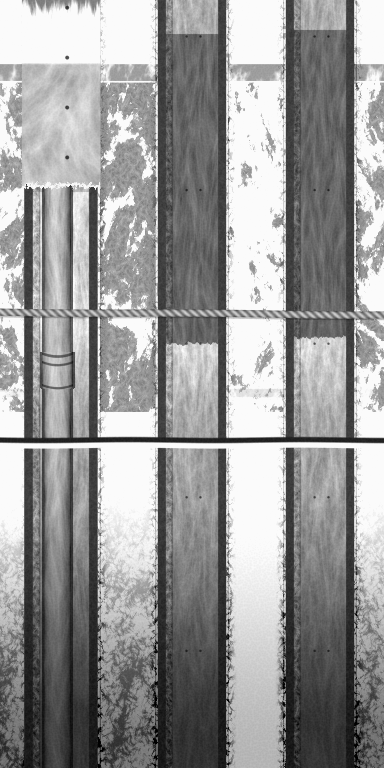
A WebGL 2 fragment shader for this texture:

```glsl
#version 300 es
precision highp float;
uniform vec2 u_resolution;
out vec4 outColor;

const float BAYS = 3.0;
const float RECESS_HALF = 0.089;
const float GUTTER = 0.021;
const float WALL = 0.017;
const float GAP_DEPTH = 1.146;
const float LEDGE_END = 1.167;
const float ROPE_DEPTH = 0.813;
const float ROPE_HALF = 0.0095;
const float ROPE_STRANDS = 46.0;
const float PIPE_HALF = 0.032;
const float PLATE_END = 0.488;
const vec3 RIDGE_PAINT = vec3(0.46, 0.66, 0.22);
const vec3 RIDGE_SOOT = vec3(0.58, 0.55, 0.32);
const vec3 PAINT_TOP = vec3(0.0, 0.0885, 0.078);
const vec3 PAINT_END = vec3(0.0, 0.895, 0.880);
const float PAINT_TONE = 0.41;
const float TAU = 6.28318;

float aa;

vec2 hash2(vec2 c) {
  vec3 h = fract(c.xyx * vec3(0.1031, 0.1030, 0.0973));
  h += dot(h, h.yzx + 33.33);
  return fract((h.xx + h.yz) * h.zy);
}

float cellular(vec2 q) {
  vec2 cell = floor(q), f = q - cell;
  float nearest = 2.0;
  for (int j = -1; j <= 1; j++)
    for (int i = -1; i <= 1; i++) {
      vec2 o = vec2(i, j);
      vec2 d = o + hash2(cell + o) - f;
      nearest = min(nearest, dot(d, d));
    }
  return sqrt(nearest);
}

// Layered cellular noise, bent by sines, centred on 0.5
float roughness(vec2 q, int octaves) {
  q += 0.3 * sin(q.yx * 1.7 + 2.0 * sin(q * 0.6));
  float sum = 0.0, weight = 0.5, total = 0.0;
  for (int k = 0; k < octaves; k++) {
    sum += weight * cellular(q);
    total += weight;
    weight *= 0.62;
    q = mat2(1.6, 1.2, -1.2, 1.6) * q + 7.3;
  }
  return 0.5 + 1.7 * (sum / total - 0.45);
}

float slab(float v, float a, float b) {
  return smoothstep(a - aa, a + aa, v) * (1.0 - smoothstep(b - aa, b + aa, v));
}

float ridgeTone(int id, float across, float t, float blotch, float grit) {
  float rim = smoothstep(0.048, 0.078, abs(across));
  float low = smoothstep(1.2, 1.65, t);
  float tone = 1.03 - RIDGE_SOOT[id] * smoothstep(1.25, 2.0, t);
  float reach = id == 2 ? rim : 0.7;
  tone -= 0.42 * low * reach * smoothstep(0.3, 0.75, 0.5 * (blotch + grit));
  // Peeling paint
  float cover = smoothstep(-0.1, 0.1, RIDGE_PAINT[id] - blotch + 0.3 * (grit - 0.5));
  float coat = cover * slab(t, 0.215, 1.073) * slab(across, -0.072, 0.071);
  tone = mix(tone, 0.6 + 0.2 * (grit - 0.5), coat);
  float stain = slab(t, 0.167, 0.211) + 0.35 * slab(t, 1.012, 1.035);
  tone = mix(tone, 0.62, stain * smoothstep(0.85, 0.35, blotch));
  // Worn rims and pits
  tone -= 0.35 * rim * smoothstep(0.4, 0.8, grit);
  tone -= 0.3 * slab(abs(across), 0.071, 0.0735);
  return clamp(tone, 0.0, 1.0);
}

float recessTone(int id, float dx, float t, float streak, float grit) {
  float below = step(GAP_DEPTH, t);
  float fade = smoothstep(1.2, 1.95, t);
  float bare = mix(0.7, mix(0.85, 0.66, smoothstep(0.87, 1.14, t)), step(0.5, t));
  float tone = mix(bare, mix(0.64, 0.2, fade), below);
  tone *= 1.0 + 0.3 * (streak - 0.5) + 0.12 * (grit - 0.5);
  float tear = 0.012 * (streak - 0.5);
  float painted = slab(t, PAINT_TOP[id], PAINT_END[id] + tear);
  tone = mix(tone, PAINT_TONE + 0.18 * (streak - 0.5), painted);
  // Bolt pairs
  vec2 bolt = vec2(abs(dx - 0.004) - 0.018, mod(t - 0.295, 0.4) - 0.2);
  tone *= 1.0 - 0.6 * smoothstep(0.003 + aa, 0.003 - aa, length(bolt));
  // Side wall, then gutters
  float wallEnd = -RECESS_HALF + GUTTER + WALL;
  float wall = 1.0 - smoothstep(wallEnd - aa, wallEnd + aa, dx);
  tone = mix(tone, tone * 0.85 + 0.25 * (grit - 0.4), wall);
  tone *= 1.0 - 0.25 * slab(dx, wallEnd - 0.002, wallEnd + 0.001);
  float inner = slab(dx, -RECESS_HALF + GUTTER, RECESS_HALF - GUTTER);
  return mix(mix(0.25, 0.1, fade) + 0.06 * (grit - 0.5), tone, inner);
}

float pipeTone(float base, float dx, float t, float streak) {
  float joint = slab(t, 0.917, 1.012);
  float u = (dx + 0.008) / (PIPE_HALF + 0.005 * joint);
  float body = 0.2 + 0.58 * sqrt(max(1.0 - u * u, 0.0)) - 0.1 * u + 0.2 * (streak - 0.5);
  float bow = t - 0.008 * (1.0 - u * u);
  float rings = slab(bow, 0.917, 0.924) + slab(bow, 0.94, 0.946) + slab(bow, 1.0, 1.006);
  body *= (1.0 - 0.5 * rings) * mix(1.0, 0.35, smoothstep(1.0, 2.0, t));
  base *= 1.0 - 0.6 * slab(abs(u), 0.9, 1.15);
  return mix(base, body, slab(u, -1.0, 1.0));
}

void main() {
  vec2 p = gl_FragCoord.xy / u_resolution * vec2(1.0, 2.0);
  aa = 0.75 / u_resolution.x;
  float t = 2.0 - p.y;
  float blotch = roughness(p * vec2(15.0, 9.0), 4);
  float grit = roughness(p * vec2(75.0, 60.0), 3);
  float streak = roughness(p * vec2(48.0, 9.0), 3);

  // Alternating ridges and recesses
  int bay = min(int(p.x * BAYS), 2);
  int ridge = int(mod(floor(p.x * BAYS + 0.5), BAYS));
  float across = (fract(p.x * BAYS + 0.5) - 0.5) / BAYS;
  float dx = p.x - (float(bay) + 0.5) / BAYS;
  if (bay == 0) dx = (dx + 0.008) * 0.93;
  float inside = slab(dx, -RECESS_HALF, RECESS_HALF);
  float hollow = recessTone(bay, dx, t, streak, grit);
  if (bay == 0) hollow = pipeTone(hollow, dx, t, streak);
  float tone = mix(ridgeTone(ridge, across, t, blotch, grit), hollow, inside);

  // Cover plate with a torn lower edge
  float torn = PLATE_END + 0.016 * (grit - 0.5);
  float plate = slab(p.x, 0.057, 0.262) * (1.0 - smoothstep(torn - aa, torn + aa, t));
  float sheet = mix(1.0, 0.77 + 0.25 * (blotch - 0.5), smoothstep(0.162, 0.17, t));
  sheet = mix(sheet, 0.97, smoothstep(torn - 0.012, torn - 0.006, t));
  sheet -= 0.5 * smoothstep(0.03, 0.0, t + 0.04 * (streak - 0.5));
  float rivet = length(vec2(p.x - 0.175, mod(t - 0.085, 0.13) - 0.065));
  sheet *= 1.0 - 0.7 * smoothstep(0.005 + aa, 0.005 - aa, rivet);
  tone = mix(tone, sheet, plate);

  // Twisted rope
  float off = t - ROPE_DEPTH - 0.007 * p.x - 0.0012 * sin(p.x * 9.0);
  float strand = sin(TAU * (p.x - 1.1 * off) * ROPE_STRANDS);
  float cord = 0.63 + 0.17 * strand - 0.22 * pow(abs(off) / ROPE_HALF, 3.0);
  tone *= 1.0 - 0.25 * slab(off, ROPE_HALF, ROPE_HALF + 0.004);
  tone = mix(tone, cord, slab(off, -ROPE_HALF, ROPE_HALF));

  // Horizontal gap and bright ledge
  float seam = t - 0.0012 * sin(p.x * 14.0);
  tone = mix(tone, 1.0, slab(seam, GAP_DEPTH, LEDGE_END));
  tone = mix(tone, 0.13, smoothstep(0.0095, 0.004, abs(seam - GAP_DEPTH)));

  tone += 0.05 * (cellular(p * 170.0) - 0.45);
  outColor = vec4(vec3(clamp(tone, 0.0, 0.985)), 1.0);
}
```
